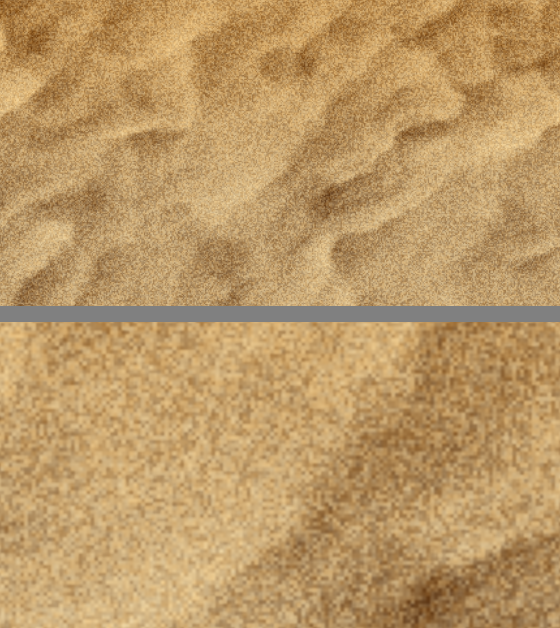
Top, the full canvas; bottom, a detail of the centre.
Reproduce this texture procedurally as a Shadertoy shader.

```glsl
// Wind-blown, trodden sand: soft diagonal drifts, dark hollows and fine grains.

const vec3 SHADOW_SAND = vec3(0.46, 0.295, 0.13);
const vec3 SUNLIT_SAND = vec3(0.86, 0.73, 0.515);
const vec3 WARM_SHIFT  = vec3(0.015, -0.025, -0.07);
const vec2 RIDGE_DIR   = vec2(0.78, 0.62);
const vec2 LIGHT_DIR   = vec2(0.45, -0.89);

float hash(vec2 p) {
    vec3 a = fract(vec3(p.xyx) * 0.1031);
    a += dot(a, a.yzx + 33.33);
    return fract((a.x + a.y) * a.z);
}

vec2 hash2(vec2 p) {
    return vec2(hash(p), hash(p + 57.3));
}

float valueNoise(vec2 p) {
    vec2 i = floor(p), f = fract(p);
    f = f * f * (3.0 - 2.0 * f);
    float low  = mix(hash(i), hash(i + vec2(1, 0)), f.x);
    float high = mix(hash(i + vec2(0, 1)), hash(i + vec2(1, 1)), f.x);
    return mix(low, high, f.y);
}

float layeredNoise(vec2 p) {
    float sum = 0.0, amplitude = 0.5;
    for (int i = 0; i < 4; i++) {
        sum += amplitude * valueNoise(p);
        p = mat2(1.6, 1.2, -1.2, 1.6) * p + 7.1;
        amplitude *= 0.5;
    }
    return sum / 0.9375;
}

// Bends straight cell borders into wavy crests.
vec2 sineWarp(vec2 p, float frequency, float amount) {
    vec2 bend = sin(p.yx * frequency + vec2(0.7, 2.9));
    bend += 0.5 * sin(p.yx * frequency * 2.3 + p * frequency + vec2(4.1, 1.3));
    return p + amount * bend;
}

// Slope light of bowl-shaped cells; crispness sets how hard the crests are.
float slopeLight(vec2 p, vec2 light, float crispness) {
    vec2 cell = floor(p);
    float sum = 0.0, total = 0.0;
    for (int y = -1; y <= 1; y++) {
        for (int x = -1; x <= 1; x++) {
            vec2 id = cell + vec2(x, y);
            vec2 d = p - id - 0.5 - 0.8 * (hash2(id) - 0.5);
            float weight = exp(-crispness * dot(d, d));
            sum += weight * mix(0.35, 1.5, hash(id + 19.7)) * dot(d, light);
            total += weight;
        }
    }
    return sum / total;
}

// Scattered dark dents: firm rim away from the light, faded toward it.
float dentShade(vec2 p, vec2 light, float share) {
    vec2 cell = floor(p);
    float shade = 0.0;
    for (int y = -1; y <= 1; y++) {
        for (int x = -1; x <= 1; x++) {
            vec2 id = cell + vec2(x, y);
            vec2 d = p - id - 0.5 - 0.6 * (hash2(id + 83.0) - 0.5);
            float radius = mix(0.32, 0.6, hash(id + 5.1));
            float r = length(d) / radius;
            float facing = dot(d, light) / radius;
            float inner = mix(0.7, 0.05, smoothstep(-0.7, 0.6, facing));
            float depth = step(hash(id + 29.0), share) * mix(0.45, 1.0, hash(id + 3.7));
            shade = max(shade, depth * (1.0 - smoothstep(inner, 1.0, r)));
        }
    }
    return shade;
}

// Coordinates along and across the ridges.
vec2 ridgeSpace(vec2 p, vec2 along) {
    return vec2(dot(p, along), dot(p, vec2(-along.y, along.x)));
}

float duneLight(vec2 p) {
    vec2 ground = vec2(p.x, p.y * (1.0 + 0.2 * p.y));
    vec2 wobble = vec2(layeredNoise(ground * 7.0), layeredNoise(ground * 7.0 + 31.0)) - 0.5;
    vec2 bent = sineWarp(ground, 6.0, 0.03) + 0.12 * wobble;
    vec2 ridge = ridgeSpace(bent, RIDGE_DIR);
    float crispness = mix(4.0, 17.0, smoothstep(0.35, 0.75, valueNoise(ground * 4.0 + 3.0)));

    float broad = slopeLight(ridge * vec2(3.0, 5.2) + 11.0, LIGHT_DIR, crispness);
    float small = slopeLight(ridge * vec2(6.0, 9.5) + 40.0, LIGHT_DIR, crispness * 0.7);
    float drift = layeredNoise(ridge * vec2(3.0, 8.0) + 5.0) - 0.5;
    float dents = dentShade(ridge * vec2(3.3, 4.0) + 23.0, LIGHT_DIR, 0.5);
    return 0.42 * broad + 0.2 * small + 0.42 * drift - 0.34 * dents;
}

// Grains at two sizes, centred on zero.
float grain(vec2 p) {
    float fine = valueNoise(p * 235.0) - 0.5;
    float coarse = valueNoise(p * 125.0 + 71.0) - 0.5;
    return 0.54 * fine + 0.25 * coarse;
}

void mainImage(out vec4 fragColor, in vec2 fragCoord) {
    vec2 p = fragCoord / iResolution.y;

    // Shape and grain share one tone scale; highlights are rolled off.
    float tone = 0.73 + duneLight(p) + grain(p);
    tone -= 0.35 * max(tone - 0.85, 0.0);
    vec3 color = mix(SHADOW_SAND, SUNLIT_SAND, clamp(tone, -0.4, 1.2));

    // Far sand is warmer; single grains vary slightly in hue.
    float warmth = smoothstep(0.25, 1.0, p.y) - 0.25;
    warmth += 1.1 * (valueNoise(p * 170.0 + 13.0) - 0.5);
    color += WARM_SHIFT * warmth;

    fragColor = vec4(clamp(color, 0.0, 1.0), 1.0);
}
```
